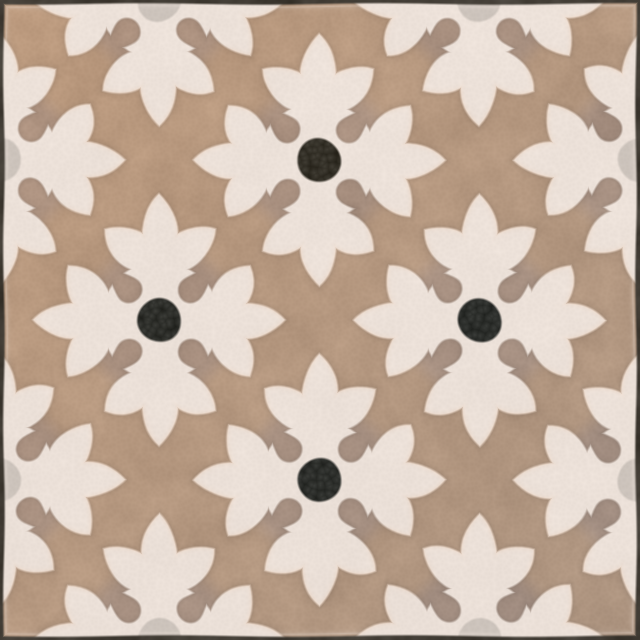
A Shadertoy shader for this pattern:

```glsl
// Cement tile: staggered cream four-petal flowers with dark hearts on mottled tan clay.
#define REPEATS 2.0        // flowers across and down, per row set
#define FLOWER_R 0.198     // centre to petal tip
#define HEART_R 0.172      // heart radius, in flower radii
#define SOFTNESS 0.0026    // edge blur
#define FRAME_W 0.0062     // dark border width
#define WEAR 0.055         // strength of mottling
#define CREAM vec3(0.925, 0.882, 0.850)
#define CLAY vec3(0.710, 0.595, 0.500)
#define TAUPE vec3(0.655, 0.565, 0.510)
#define PEACH vec3(0.930, 0.815, 0.725)
#define INK vec3(0.185, 0.180, 0.155)
#define PALE_HEART vec3(0.800, 0.765, 0.735)

vec2 hash2(vec2 p) {
    vec3 q = fract(p.xyx * vec3(0.1031, 0.1030, 0.0973));
    q += dot(q, q.yzx + 33.33);
    return fract((q.xx + q.yz) * q.zy);
}

// Distance to the nearest scattered point, about 0 to 1
float cellular(vec2 p) {
    vec2 cell = floor(p), f = fract(p);
    float d = 2.0;
    for (int y = -1; y <= 1; y++)
        for (int x = -1; x <= 1; x++) {
            vec2 o = vec2(x, y);
            d = min(d, length(o + hash2(cell + o + 50.0) - f));
        }
    return d;
}

// Layered, turned sines, about -1 to 1
float clouds(vec2 p) {
    float sum = 0.0, amp = 0.5;
    for (int i = 0; i < 5; i++) {
        sum += amp * sin(p.x + 1.7 * sin(p.y * 0.8)) * cos(p.y + 1.3 * sin(p.x * 0.7));
        p = mat2(1.36, 1.18, -1.18, 1.36) * p + 2.3;
        amp *= 0.68;
    }
    return sum;
}

// Pointed oval along y, with half-length h and half-width w
float pointedOval(vec2 p, float h, float w) {
    p = abs(p);
    float d = (h * h - w * w) / (2.0 * w);
    return (p.y - h) * d > p.x * h ? length(p - vec2(0.0, h))
                                   : length(p + vec2(d, 0.0)) - d - w;
}

// Keyhole gap between petals, on the diagonal of the folded quadrant
float petalGap(vec2 q) {
    vec2 g = vec2(q.x + q.y, q.x - q.y) * 0.7071;
    float t = clamp((g.x - 0.345) / 0.42, 0.0, 1.0);
    float radius = mix(0.102, 0.060, smoothstep(0.0, 0.42, t));
    return length(g - vec2(0.345 + 0.42 * t, 0.0)) - radius;
}

// Four petals of three lobes each, unit radius
float flower(vec2 q) {
    float tipLobe = pointedOval((q - vec2(0.67, 0.0)).yx, 0.33, 0.145);
    vec2 s = q - vec2(0.56, 0.204);
    vec2 axis = vec2(0.56, 0.8285);
    float sideLobe = pointedOval(vec2(s.x * axis.y - s.y * axis.x, dot(s, axis)), 0.285, 0.147);
    float body = length(q) - 0.47;
    return max(min(min(tipLobe, sideLobe), body), -petalGap(q));
}

void mainImage(out vec4 fragColor, in vec2 fragCoord) {
    vec2 uv = fragCoord / iResolution.xy;
    float soft = max(SOFTNESS, 0.8 / iResolution.y);

    // Staggered lattice: nearest flower centre
    vec2 p = (uv + vec2(0.0013, 0.0)) * 2.0 * REPEATS;
    vec2 id = floor(vec2(p.x + p.y, p.x - p.y) * 0.5) * 2.0 + 1.0;
    vec2 centre = vec2(id.x + id.y, id.x - id.y) * 0.5;
    vec2 rnd = hash2(centre + 20.0);
    vec2 local = (p - centre) / (2.0 * REPEATS * FLOWER_R);
    local += (rnd - 0.5) * 0.012 + 0.005 * sin(local.yx * 13.0 + rnd * 6.28);
    vec2 q = abs(local);
    if (q.y > q.x) q = q.yx;
    float petals = flower(q) * FLOWER_R;
    float heart = (length(local) - HEART_R) * FLOWER_R;

    // Mottled clay, greyer inside the keyholes
    float mottle = clouds(uv * 24.0) + 0.5 * (0.5 - cellular(uv * 19.0));
    float grain = cellular(uv * 150.0) - 0.5;
    vec3 col = mix(CLAY, TAUPE, 0.85 * (1.0 - smoothstep(0.50, 0.68, length(local))));
    col += WEAR * vec3(0.55, 0.52, 0.48) * mottle;
    col += vec3(0.030, 0.012, -0.004) * (uv.y - uv.x);
    col *= 1.0 - 0.10 * exp(-max(petals, 0.0) / 0.004);

    // Cream glaze with a warm rim on the outer lobes
    vec3 glaze = CREAM + 0.008 * (uv.y - 0.5) + 0.008 * mottle;
    float rim = exp(-abs(petals) / 0.003) * smoothstep(0.55, 0.75, length(local));
    glaze = mix(glaze, PEACH, 0.55 * rim);
    col = mix(col, glaze, smoothstep(soft, -soft, petals));

    // Hearts: ink inside the tile, pale where the border cuts them
    vec2 fromMiddle = abs(centre / (2.0 * REPEATS) - 0.5);
    bool cut = max(fromMiddle.x, fromMiddle.y) > 0.45;
    vec3 ink = INK + (rnd.x - 0.5) * vec3(0.04, 0.01, -0.02) + 0.10 * (0.5 - cellular(uv * 95.0));
    col = mix(col, cut ? PALE_HEART : ink, smoothstep(soft, -soft, heart));
    col += 0.022 * grain;

    // Pale bevel and dark border
    vec2 side = min(uv, 1.0 - uv);
    float edge = min(side.x, side.y) + 0.0012 * sin(uv.x * 17.0 + uv.y * 23.0);
    col = mix(col, CREAM, 0.35 * exp(-abs(edge - FRAME_W - 0.004) / 0.0025));
    vec3 border = vec3(0.25, 0.23, 0.20) + 0.06 * mottle;
    col = mix(border, col, smoothstep(-soft, soft, edge - FRAME_W));
    fragColor = vec4(clamp(col, 0.0, 1.0), 1.0);
}
```
